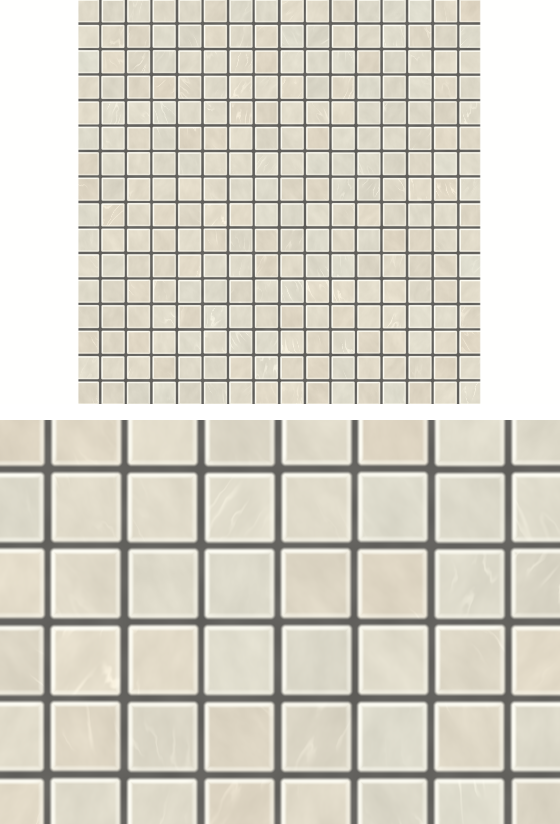
Top: the whole. Bottom: its middle third, enlarged.
Reproduce this pattern procedurally as a Shadertoy shader.

```glsl
// Square panel of small cream stone mosaic tiles with grey grout on a white ground.

#define PITCH vec2(0.0633, 0.0631)      // tile spacing, in canvas heights
#define PANEL_X vec2(-0.499, 0.4955)    // left and right panel edges
#define GROUT_HALF 0.046                // half grout width, in tiles
#define RIM_WIDTH 0.050                 // polished edge width, in tiles
#define CORNER 0.05                     // tile corner radius, in tiles
#define SOFTNESS 0.028                  // edge blur, in tiles
#define STONE vec3(0.870, 0.848, 0.782)
#define GROUT vec3(0.385, 0.380, 0.365)
#define GROUND vec3(1.0, 1.0, 0.995)
#define TONE_VARIATION 0.042
#define VEIN_STRENGTH 0.075

vec2 hash2(vec2 p) {
    vec3 q = fract(vec3(p.xyx) * vec3(0.1031, 0.1030, 0.0973));
    q += dot(q, q.yzx + 33.33);
    return fract((q.xx + q.yz) * q.zy);
}

float gradientDot(vec2 cell, vec2 offset) {
    float angle = 6.2832 * hash2(cell + 57.0).x;
    return dot(vec2(cos(angle), sin(angle)), offset);
}

float gradientNoise(vec2 p) {
    vec2 i = floor(p), f = fract(p);
    vec2 u = f * f * f * (f * (f * 6.0 - 15.0) + 10.0);
    vec2 e = vec2(0.0, 1.0);
    return mix(mix(gradientDot(i, f), gradientDot(i + e.yx, f - e.yx), u.x),
               mix(gradientDot(i + e.xy, f - e.xy), gradientDot(i + e.yy, f - e.yy), u.x), u.y);
}

float fbm(vec2 p) {
    float sum = 0.0, amplitude = 1.0;
    for (int i = 0; i < 4; i++) {
        sum += amplitude * gradientNoise(p);
        p = mat2(1.6, 1.2, -1.2, 1.6) * p + 7.3;
        amplitude *= 0.5;
    }
    return sum;
}

float roundedBox(vec2 p, vec2 halfSize, float radius) {
    vec2 q = abs(p) - halfSize + radius;
    return length(max(q, 0.0)) + min(max(q.x, q.y), 0.0) - radius;
}

// Each tile is a separate cut of stone with its own tone and vein direction
vec3 stoneColour(vec2 local, vec2 id) {
    vec2 rnd = hash2(id + 31.0), cut = hash2(id + 83.0);
    vec3 colour = STONE + TONE_VARIATION * (rnd.x - 0.5) * vec3(0.8, 1.0, 1.05);
    colour += 0.022 * (rnd.y - 0.5) * vec3(1.0, -0.1, -0.8);

    float angle = mix(-0.75, 0.75, cut.x);
    vec2 p = mat2(cos(angle), sin(angle), -sin(angle), cos(angle)) * local + cut * 90.0;
    float cloud = fbm(p * vec2(2.6, 1.5));
    float ridge = abs(gradientNoise(p * vec2(3.4, 0.9) + 0.35 * cloud));
    float vein = 1.0 - smoothstep(0.0, 0.11, ridge);
    vein *= smoothstep(-0.05, 0.4, gradientNoise(p * 1.3 + 19.0)) * smoothstep(0.25, 0.9, cut.y);
    return colour + 0.035 * cloud + VEIN_STRENGTH * vein;
}

void mainImage(out vec4 fragColor, in vec2 fragCoord) {
    vec2 pos = (fragCoord - 0.5 * iResolution.xy) / iResolution.y;
    float pixel = 1.0 / iResolution.y;

    // Grid lines cross just left of the canvas centre
    vec2 grid = (pos + vec2(0.0018, 0.0)) / PITCH;
    vec2 id = floor(grid);
    vec2 local = fract(grid) - 0.5;
    float blur = max(SOFTNESS, 0.7 * pixel / PITCH.y);

    // Slight setting error of each tile
    vec2 shifted = local - 0.014 * (hash2(id + 11.0) - 0.5);
    float dist = roundedBox(shifted, vec2(0.5 - GROUT_HALF), CORNER);
    float tile = 1.0 - smoothstep(-blur, blur, dist);

    // Polished rim, brightest on the upper and left sides
    float rim = smoothstep(-RIM_WIDTH - 1.3 * blur, -RIM_WIDTH + 0.6 * blur, dist);
    float lit = smoothstep(-0.12, 0.12, shifted.y - shifted.x);
    float shine = rim * mix(0.48, 0.95, lit) * mix(0.8, 1.0, hash2(id + 5.0).x);

    vec3 stone = mix(stoneColour(local, id), vec3(1.0, 0.998, 0.965), shine);
    vec3 grout = GROUT * (1.0 + 0.10 * gradientNoise(grid * 2.5));
    vec3 colour = mix(grout, stone, tile);

    // White ground on both sides of the panel
    float inside = smoothstep(-pixel, pixel, pos.x - PANEL_X.x)
                 * smoothstep(-pixel, pixel, PANEL_X.y - pos.x);
    fragColor = vec4(clamp(mix(GROUND, colour, inside), 0.0, 1.0), 1.0);
}
```
